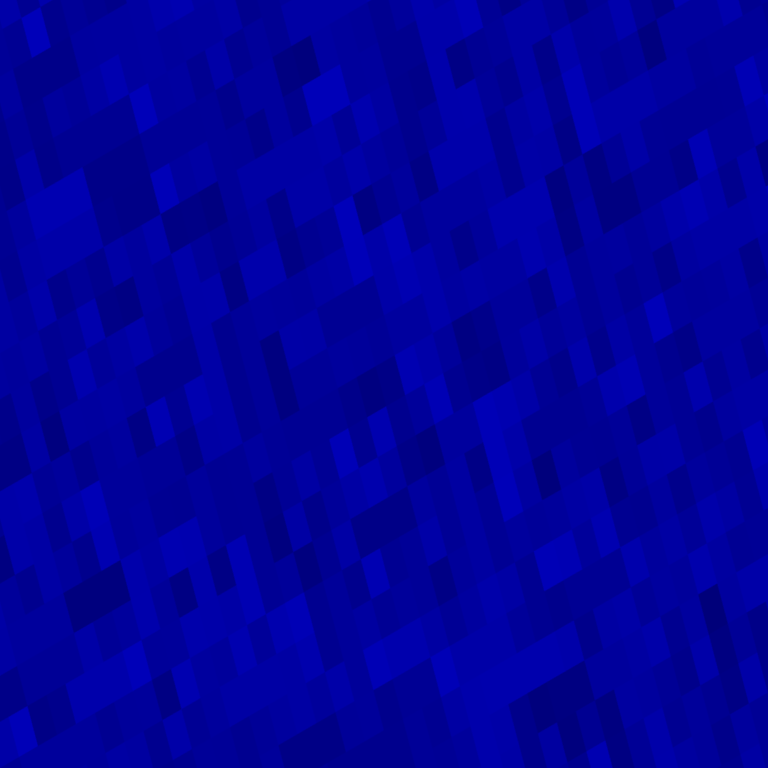
Write a three.js fragment shader that draws this background.

```glsl
// Deep blue mosaic of slanted parallelogram tiles, some merged into longer runs.
varying vec2 vUv;

float hash(vec2 p) {
  return fract(sin(dot(p, vec2(127.1, 311.7))) * 43758.5453);
}

// Skewed lattice: short edges rise to the right, long edges lean to the left.
vec2 toLattice(vec2 p) {
  return vec2(35.1 * p.x + 9.24 * p.y, 16.66 * p.y - 9.64 * p.x);
}

// Picks the tile, or the wide or tall run of tiles, that a cell belongs to.
vec2 tileId(vec2 cell) {
  float wideLength = 2.0 + floor(3.0 * hash(vec2(cell.y, 5.3)));
  float wideShift = floor(4.0 * hash(vec2(cell.y, 9.1)));
  vec2 wide = vec2(floor((cell.x + wideShift) / wideLength) + 200.5, cell.y);
  if (hash(wide + 31.7) < 0.17) return wide;

  float tallLength = 2.0 + floor(2.0 * hash(vec2(cell.x, 17.9)));
  float tallShift = floor(3.0 * hash(vec2(cell.x, 23.3)));
  vec2 tall = vec2(cell.x, floor((cell.y + tallShift) / tallLength) + 300.5);
  if (hash(tall + 47.2) < 0.2) return tall;

  return cell;
}

// Two summed hashes gather the shades around a middle blue.
float tileBlue(vec2 p) {
  vec2 id = tileId(floor(toLattice(p)));
  return 0.47 + 0.135 * (hash(id + 3.1) + hash(id + 71.6));
}

void main() {
  // Average a small grid of samples to smooth the tile edges.
  float blue = 0.0;
  for (int i = 0; i < 9; i++) {
    vec2 offset = vec2(mod(float(i), 3.0), floor(float(i) / 3.0)) - 1.0;
    blue += tileBlue(vUv + offset * 0.0007);
  }
  gl_FragColor = vec4(0.0, 0.0, blue / 9.0, 1.0);
}
```
